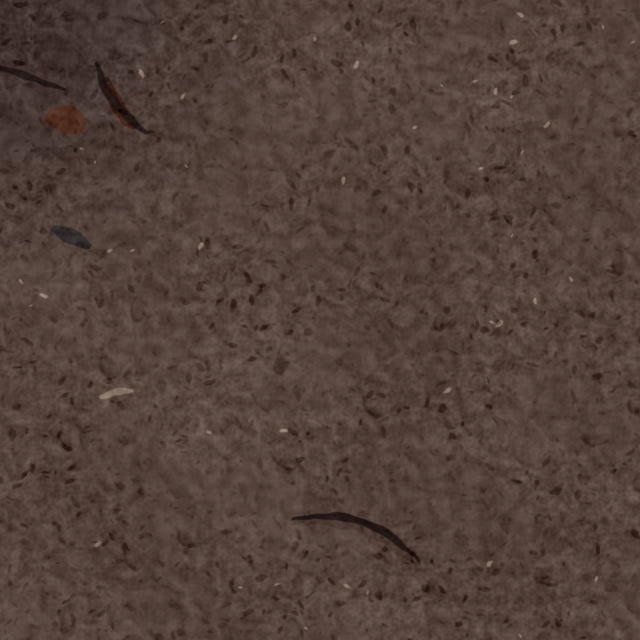
Reproduce this texture procedurally as a WebGL 2 fragment shader.

```glsl
#version 300 es
precision highp float;
// Damp trodden soil with crumbs, pits, pale flecks, twigs and a dead leaf.

#define SOIL vec3(0.336, 0.267, 0.237)
#define BARK vec3(0.125, 0.085, 0.078)
#define LEAF vec3(0.31, 0.175, 0.125)
#define FLECK vec3(0.60, 0.52, 0.47)
#define LIGHT_DIR vec2(0.6, 0.8)
#define BROAD 0.035
#define CLOD 0.034
#define GRAIN 0.062
#define PIT 0.085
#define RELIEF 0.10
#define SOFT 0.0017

uniform vec2 u_resolution;
out vec4 fragColor;

vec2 hash2(vec2 p) {
  vec3 q = fract(p.xyx * vec3(0.1031, 0.1030, 0.0973));
  q += dot(q, q.yzx + 33.33);
  return fract((q.xx + q.yz) * q.zy);
}

mat2 turn(float a) {
  return mat2(cos(a), sin(a), -sin(a), cos(a));
}

float cornerSlope(vec2 cell, vec2 offset) {
  float a = 6.2832 * hash2(cell).x;
  return dot(vec2(cos(a), sin(a)), offset);
}

// Gradient noise, roughly -0.7 to 0.7
float noise(vec2 p) {
  vec2 i = floor(p), f = p - i;
  vec2 w = f * f * f * (f * (f * 6.0 - 15.0) + 10.0);
  vec2 e = vec2(1.0, 0.0);
  return mix(mix(cornerSlope(i, f), cornerSlope(i + e, f - e), w.x),
             mix(cornerSlope(i + e.yx, f - e.yx), cornerSlope(i + 1.0, f - 1.0), w.x), w.y);
}

// Scattered ragged lumps: x is coverage, y is facing toward the light
vec2 crumbs(vec2 p, float cells, float share) {
  vec2 g = p * cells, cell = floor(g), result = vec2(0.0);
  float ragged = 0.16 * noise(g * 2.7);
  float soft = 0.03 + SOFT * cells;
  for (int y = -1; y <= 1; y++)
  for (int x = -1; x <= 1; x++) {
    vec2 id = cell + vec2(x, y);
    vec2 spot = hash2(id + cells), kind = hash2(id + cells * 3.0 + 71.0);
    if (kind.x > share) continue;
    vec2 q = g - id - spot;
    float size = mix(0.12, 0.36, fract(spot.x * 7.3 + spot.y * 3.1));
    vec2 local = turn(6.2832 * kind.y) * q * vec2(1.0, 1.0);
    float d = length(local * vec2(0.85, 1.6)) - size + ragged;
    float cover = smoothstep(soft, -soft, d);
    if (cover > result.x) result = vec2(cover, dot(q, LIGHT_DIR) / size);
  }
  return result;
}

// Bowed tapering strip from a to b
float strip(vec2 p, vec2 a, vec2 b, float bend, float width) {
  vec2 axis = normalize(b - a), q = p - 0.5 * (a + b);
  float t = dot(q, axis) / (0.5 * distance(a, b));
  float side = dot(q, vec2(-axis.y, axis.x)) - bend * (1.0 - t * t);
  float w = width * (1.0 - 0.6 * t * t);
  return smoothstep(SOFT, -SOFT, abs(side) - w) * smoothstep(1.0, 0.93, abs(t));
}

// Brightness offset of the bare ground
float groundTone(vec2 p) {
  vec2 q = p + 0.012 * vec2(noise(p * 23.0), noise(p * 23.0 + 40.0));
  float rough = smoothstep(-0.3, 0.3, noise(p * 7.0 + 9.0));
  float tone = BROAD * (noise(p * 4.0 + 3.0) + noise(q * 15.0));
  tone += CLOD * (smoothstep(-0.18, 0.18, noise(q * 36.0)) - 0.5);
  float grain = noise(q * 78.0) + 0.8 * noise(p * 160.0);
  tone += GRAIN * mix(0.65, 1.2, rough) * grain;
  vec2 r = q * 46.0 + 17.0;
  tone += RELIEF * (noise(r) - noise(r + 0.17 * LIGHT_DIR));
  tone -= PIT * mix(0.5, 1.2, rough) * crumbs(q, 47.0, 0.34).x;
  return tone - 0.6 * PIT * crumbs(q, 85.0, 0.16).x;
}

void main() {
  vec2 p = gl_FragCoord.xy / min(u_resolution.x, u_resolution.y);
  vec2 bent = p + 0.005 * vec2(noise(p * 32.0 + 5.0), noise(p * 32.0 + 60.0));
  float tone = groundTone(p);

  // Raised lumps and the shade beside them
  vec2 lump = crumbs(p, 17.0, 0.09);
  float shade = crumbs(p + 0.006 * LIGHT_DIR, 17.0, 0.09).x;
  tone -= 0.085 * shade * (1.0 - lump.x);
  tone += lump.x * (0.045 * clamp(lump.y, -1.0, 1.0) - 0.015);

  // Dim bluish corner
  float corner = smoothstep(0.5, 0.0, distance(p, vec2(0.0, 1.0)));
  vec3 color = SOIL + tone - corner * vec3(0.085, 0.075, 0.055);

  // Leaf, dark chip and pale straw
  color = mix(color, LEAF + tone, strip(bent, vec2(0.07, 0.82), vec2(0.135, 0.80), 0.004, 0.021));
  color = mix(color, LEAF + tone - 0.05, strip(bent, vec2(0.17, 0.87), vec2(0.215, 0.80), -0.008, 0.011));
  color = mix(color, vec3(0.2, 0.17, 0.17) + tone, strip(bent, vec2(0.08, 0.645), vec2(0.145, 0.615), 0.0, 0.012));
  color = mix(color, FLECK - 0.08 + tone, strip(bent, vec2(0.155, 0.378), vec2(0.207, 0.39), 0.002, 0.005));

  // Twigs with soft contact shade
  float twigs = strip(bent, vec2(0.45, 0.187), vec2(0.66, 0.117), 0.034, 0.0062);
  twigs = max(twigs, strip(bent, vec2(-0.03, 0.90), vec2(0.105, 0.858), 0.002, 0.005));
  twigs = max(twigs, strip(bent, vec2(0.148, 0.905), vec2(0.235, 0.79), -0.014, 0.007));
  float contact = strip(bent, vec2(0.45, 0.182), vec2(0.655, 0.112), 0.033, 0.011);
  color -= 0.045 * contact;
  color = mix(color, BARK + 0.5 * tone, 0.92 * twigs);

  // Pale mineral flecks
  color = mix(color, FLECK + tone, 0.8 * crumbs(p, 62.0, 0.008).x);
  fragColor = vec4(clamp(color, 0.0, 1.0), 1.0);
}
```
